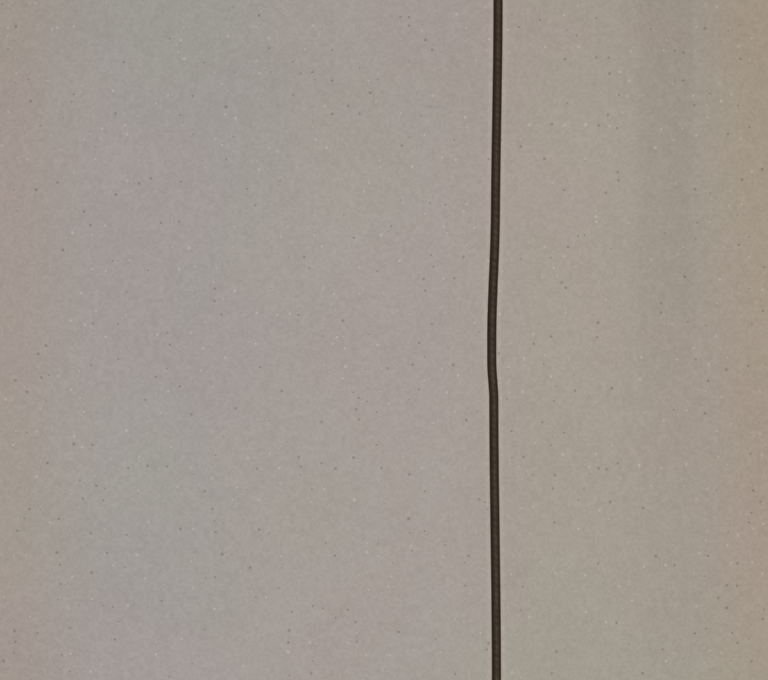
This texture is drawn by a WebGL 2 fragment shader. Its source:

```glsl
#version 300 es
precision highp float;
// A thin dark twisted cord hangs in front of a matte warm grey wall.
// The wall is a chain of horizontal colour blends with soft mottling, grain
// and flecks; the cord is a distance band around a gently bent centre line.

#define CORD_HALF_WIDTH 0.0058
#define CORD_SOFTNESS 0.0013
#define TWIST_COUNT 105.0
#define GRAIN_SCALE 300.0
#define GRAIN_AMOUNT 0.028
#define MOTTLE_AMOUNT 0.016
#define FLECK_CELLS 62.0
#define FLECK_CHANCE 0.20

uniform vec2 u_resolution;
out vec4 fragColor;

const vec3 WALL_EDGE  = vec3(0.630, 0.594, 0.558);
const vec3 WALL_COOL  = vec3(0.630, 0.610, 0.589);
const vec3 WALL_ROSE  = vec3(0.646, 0.612, 0.588);
const vec3 WALL_WARM  = vec3(0.645, 0.612, 0.570);
const vec3 WALL_SHADE = vec3(0.622, 0.587, 0.542);
const vec3 WALL_TAN   = vec3(0.640, 0.588, 0.530);
const vec3 CORD_DARK  = vec3(0.165, 0.130, 0.105);
const vec3 CORD_LIT   = vec3(0.295, 0.250, 0.205);

float hash(vec2 p) {
  vec3 q = fract(vec3(p.xyx) * 0.1031);
  q += dot(q, q.yzx + 33.33);
  return fract((q.x + q.y) * q.z);
}

float valueNoise(vec2 p) {
  vec2 cell = floor(p);
  vec2 f = fract(p);
  f = f * f * (3.0 - 2.0 * f);
  float low = mix(hash(cell), hash(cell + vec2(1.0, 0.0)), f.x);
  float high = mix(hash(cell + vec2(0.0, 1.0)), hash(cell + 1.0), f.x);
  return mix(low, high, f.y);
}

float fbm(vec2 p) {
  float sum = 0.0;
  float weight = 0.5;
  for (int i = 0; i < 4; i++) {
    sum += weight * valueNoise(p);
    p = p * 2.03 + 17.0;
    weight *= 0.5;
  }
  return sum / 0.9375;
}

// Horizontal centre of the cord at height y
float cordCentre(float y) {
  float x = 0.6464;
  x -= 0.0034 * smoothstep(0.0, 0.42, y);
  x -= 0.0027 * smoothstep(0.41, 0.47, y);
  x += 0.0047 * smoothstep(0.50, 0.69, y);
  x += 0.0035 * smoothstep(0.65, 1.0, y);
  return x;
}

// Broad colour zones from left to right, with a faint shaded strip
vec3 wallColour(vec2 uv) {
  vec3 c = mix(WALL_EDGE, WALL_COOL, smoothstep(-0.02, 0.16, uv.x));
  c = mix(c, WALL_ROSE, smoothstep(0.24, 0.48, uv.x - 0.08 * (uv.y - 0.5)));
  c = mix(c, WALL_WARM, smoothstep(0.56, 0.72, uv.x));
  c = mix(c, WALL_SHADE, 0.55 * smoothstep(0.76, 0.90, uv.x));
  float strip = smoothstep(0.825, 0.838, uv.x) - smoothstep(0.895, 0.908, uv.x);
  c -= 0.014 * strip * smoothstep(0.1, 0.9, uv.y);
  c = mix(c, WALL_TAN, smoothstep(0.895, 0.99, uv.x) * mix(0.65, 1.0, uv.y));
  return c - 0.012 * smoothstep(0.75, 1.0, uv.y);
}

// Sparse bright or dark specks, one candidate per grid cell
float flecks(vec2 p) {
  vec2 g = p * FLECK_CELLS;
  vec2 cell = floor(g);
  float present = step(hash(cell + 7.0), FLECK_CHANCE);
  vec2 spot = 0.2 + 0.6 * vec2(hash(cell + 31.0), hash(cell + 59.0));
  float radius = mix(0.06, 0.14, hash(cell + 83.0));
  float shape = 1.0 - smoothstep(radius * 0.3, radius * 1.6, length(fract(g) - spot));
  return present * shape * (hash(cell + 101.0) > 0.45 ? 0.06 : -0.09);
}

void main() {
  vec2 uv = gl_FragCoord.xy / u_resolution;
  vec2 p = gl_FragCoord.xy / u_resolution.y;

  // Wall: zones, faint hue drift, grain and specks
  vec3 colour = wallColour(uv);
  colour += MOTTLE_AMOUNT * (fbm(p * 6.0) - 0.5);
  float hue = fbm(p * 4.0 + 40.0) - 0.5;
  colour += hue * vec3(0.018, -0.012, 0.010);
  float grain = valueNoise(p * GRAIN_SCALE) + 0.6 * valueNoise(p * GRAIN_SCALE * 0.45 + 9.0) - 0.8;
  colour += GRAIN_AMOUNT * grain + flecks(p);

  // Cord: pale rim on the wall, rounded body and slanted twist
  float offset = uv.x - cordCentre(uv.y);
  float edge = abs(offset) - CORD_HALF_WIDTH;
  colour += 0.022 * exp(-pow((edge - 0.0035) / 0.0025, 2.0));
  float across = offset / CORD_HALF_WIDTH;
  float body = exp(-pow((across - 0.1) / 0.55, 2.0));
  float twist = 0.5 + 0.5 * sin(6.2832 * (uv.y * TWIST_COUNT + across * 0.35));
  float light = body * (0.50 + 0.25 * twist + 0.4 * valueNoise(p * 160.0));
  vec3 cord = mix(CORD_DARK, CORD_LIT, light);
  float softness = max(CORD_SOFTNESS, 0.75 / u_resolution.x);
  colour = mix(cord, colour, smoothstep(-softness, softness, edge));

  fragColor = vec4(clamp(colour, 0.0, 1.0), 1.0);
}
```
